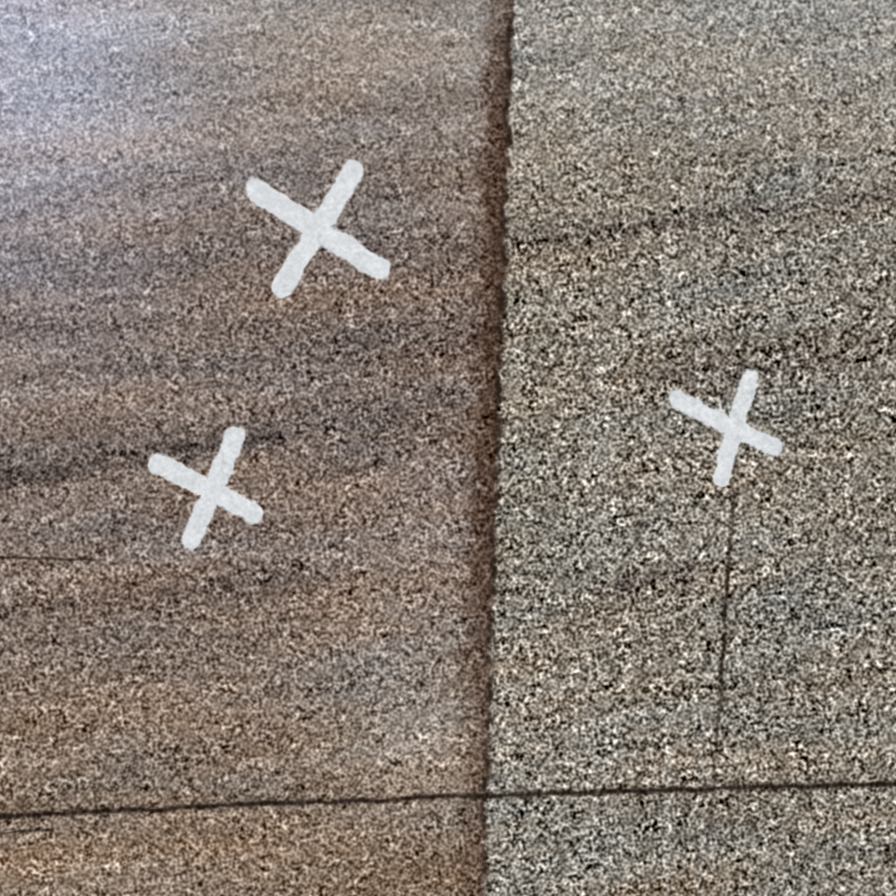
Reproduce this texture procedurally as a WebGL 1 fragment shader.

```glsl
precision highp float;
// Weathered timber: two rough boards meet at a dark vertical seam, crossed by
// thin cracks and carrying three painted white crosses. Layered gradient noise
// makes grain and grit; segment distances place stains, cracks and paint.

uniform vec2 u_resolution;

const vec3 BROWN_BOARD = vec3(0.500, 0.443, 0.408);
const vec3 GREY_BOARD = vec3(0.525, 0.497, 0.455);
const vec3 COOL_LIGHT = vec3(0.72, 0.73, 0.81);
const vec3 PALE_WEAR = vec3(0.66, 0.65, 0.63);
const vec3 WARM_TINT = vec3(0.036, 0.006, -0.020);
const vec3 SEAM_BROWN = vec3(0.285, 0.205, 0.160);
const vec3 CRACK_DARK = vec3(0.15, 0.115, 0.09);
const vec3 STAIN_DARK = vec3(0.29, 0.26, 0.25);
const vec3 PAINT = vec3(0.87, 0.885, 0.895);
const float GRIT_SCALE = 232.0;
const float GRIT_LEFT = 0.37;
const float GRIT_RIGHT = 0.51;
const float GRAIN_SLOPE = 0.10;
const float EDGE = 0.0022;

vec2 gradientAt(vec2 cell) {
  vec3 h = fract(vec3(cell.xyx) * vec3(0.1031, 0.1030, 0.0973));
  h += dot(h, h.yzx + 33.33);
  float angle = 6.28318 * fract((h.x + h.y) * h.z);
  return vec2(cos(angle), sin(angle));
}

// Gradient noise, roughly -0.7 to 0.7
float noise(vec2 p) {
  vec2 i = floor(p), f = fract(p);
  vec2 u = f * f * f * (f * (f * 6.0 - 15.0) + 10.0);
  vec2 e = vec2(1.0, 0.0);
  float low = mix(dot(gradientAt(i), f), dot(gradientAt(i + e), f - e), u.x);
  float high = mix(dot(gradientAt(i + e.yx), f - e.yx), dot(gradientAt(i + 1.0), f - 1.0), u.x);
  return mix(low, high, u.y);
}

float fbm(vec2 p) {
  float sum = 0.0, amp = 1.0;
  for (int i = 0; i < 4; i++) {
    sum += amp * noise(p);
    p = p * 2.03 + 17.3;
    amp *= 0.55;
  }
  return sum;
}

// Irregular grains: turned layers of unlike size, with uneven strength
float gritAt(vec2 uv) {
  vec2 p = mat2(0.8, 0.6, -0.6, 0.8) * uv * GRIT_SCALE;
  vec2 q = mat2(0.94, -0.34, 0.34, 0.94) * uv * GRIT_SCALE;
  float sum = noise(p) + 0.75 * noise(q * 0.63 + 40.0) + 0.5 * noise(uv * GRIT_SCALE * vec2(0.28, 0.45) + 9.0);
  float patchy = 1.0 + 0.8 * noise(q * 0.21 + 71.0);
  return sum * patchy;
}

float segment(vec2 p, vec2 a, vec2 b) {
  vec2 d = b - a;
  return length(p - a - d * clamp(dot(p - a, d) / dot(d, d), 0.0, 1.0));
}

float glow(float d, float width) { return exp(-d * d / (width * width)); }

float stain(vec2 p, vec2 a, vec2 b, float width) { return glow(segment(p, a, b), width); }

float crossMark(vec2 p, vec2 a, vec2 b, vec2 c, vec2 d, float radius) {
  return min(segment(p, a, b), segment(p, c, d)) - radius;
}

void main() {
  vec2 uv = gl_FragCoord.xy / u_resolution;
  float rough = fbm(uv * 42.0);
  vec2 bent = uv + 0.006 * vec2(noise(uv * 23.0), fbm(uv * vec2(9.0, 22.0) + 5.0));

  // Boards and broad light
  float seamX = mix(0.538, 0.570, uv.y) + 0.004 * noise(vec2(uv.y * 28.0, 3.0));
  float seam = uv.x - seamX + 0.006 * noise(uv * vec2(45.0, 95.0));
  float right = smoothstep(-0.004, 0.004, seam);
  vec3 color = mix(BROWN_BOARD, GREY_BOARD, right);
  color += vec3(0.025, 0.012, -0.015) * (1.0 - right) * (1.0 - smoothstep(0.0, 0.45, uv.y));
  color = mix(color, PALE_WEAR, 0.55 * smoothstep(0.72, 1.0, uv.y));
  color = mix(color, COOL_LIGHT, 0.80 * glow(length((uv - vec2(0.0, 1.0)) * vec2(1.0, 0.7)), 0.22));
  color = mix(color, PALE_WEAR, 0.42 * glow(length(uv - vec2(0.46, 0.21)), 0.11));

  // Long grain, rising gently to the right
  vec2 along = vec2(uv.x, uv.y - GRAIN_SLOPE * uv.x - 0.05 * uv.x * uv.x * right);
  color += 0.075 * fbm(along * vec2(3.2, 24.0) + 8.0 * right);
  color += 0.040 * fbm(along * vec2(14.0, 62.0) + 3.0);
  color += WARM_TINT * fbm(along * vec2(4.0, 15.0) + 31.0);
  color += 0.025 * fbm(uv * vec2(65.0, 3.0)) * (0.4 + right);

  // Dark stains in the grain
  float dark = 0.65 * stain(bent, vec2(-0.02, 0.462), vec2(0.31, 0.514), 0.010);
  dark += 0.35 * stain(bent, vec2(-0.02, 0.635), vec2(0.54, 0.628), 0.014);
  dark += 0.35 * stain(bent, vec2(0.0, 0.312), vec2(0.34, 0.362), 0.012);
  dark += 0.22 * stain(bent, vec2(0.0, 0.47), vec2(0.50, 0.56), 0.030);
  dark += 0.20 * stain(bent, vec2(0.05, 0.70), vec2(0.50, 0.72), 0.028);
  dark += 0.60 * stain(bent, vec2(0.68, 0.34), vec2(0.77, 0.363), 0.012);
  dark += 0.35 * stain(bent, vec2(0.57, 0.727), vec2(1.0, 0.785), 0.013);
  dark += 0.28 * stain(bent, vec2(0.74, 0.575), vec2(1.0, 0.61), 0.028);
  color = mix(color, STAIN_DARK, clamp(dark * (0.85 + 0.8 * rough), 0.0, 0.85));

  // Pale vertical wear on the grey board
  float wear = glow(uv.x - 0.745, 0.005) + glow(uv.x - 0.782, 0.004) + 0.9 * glow(uv.x - 0.665, 0.018);
  color = mix(color, PALE_WEAR, 0.40 * wear * smoothstep(-0.5, 0.4, noise(uv * vec2(12.0, 5.0))));

  // Fine grit
  float grit = gritAt(uv);
  float gritAmount = mix(GRIT_LEFT, GRIT_RIGHT, right) * mix(1.0, 0.65, smoothstep(0.6, 1.0, uv.y));
  gritAmount *= 1.0 - 0.25 * glow(length(uv - vec2(0.0, 0.7)), 0.3);
  color += grit * gritAmount * vec3(1.0, 0.99, 0.97);

  // Seam: soft brown shoulder with a narrow broken edge
  float shoulder = smoothstep(-0.040, -0.010, seam + 0.014 * rough) * (1.0 - smoothstep(-0.002, 0.006, seam));
  float depth = mix(0.42, 0.78, smoothstep(0.12, 0.45, uv.y)) * (1.0 - 0.3 * smoothstep(0.85, 1.0, uv.y));
  color = mix(color, SEAM_BROWN + 0.20 * grit, shoulder * depth);
  color = mix(color, CRACK_DARK, glow(seam, 0.0040) * clamp(0.52 + 1.1 * rough, 0.0, 0.92));

  // Cracks, broken along their length
  float longY = 0.089 + 0.050 * uv.x - 0.014 * uv.x * uv.x + 0.003 * fbm(vec2(uv.x * 25.0, 7.0));
  float crackWidth = 0.0034 * (1.0 + 0.7 * noise(vec2(uv.x * 38.0, 21.0)));
  float crack = (0.90 + 0.25 * rough) * glow(uv.y - longY, crackWidth);
  crack += 0.70 * stain(bent, vec2(-0.02, 0.378), vec2(0.105, 0.377), 0.0022);
  crack += 0.65 * stain(bent, vec2(-0.02, 0.072), vec2(0.055, 0.075), 0.0022);
  float splitX = mix(0.788, 0.842, uv.y / 0.78) + 0.003 * fbm(vec2(uv.y * 20.0, 2.0));
  float splitFade = (1.0 - smoothstep(0.72, 0.86, uv.y)) * (0.36 + 0.40 * glow(uv.y - 0.33, 0.12));
  crack += splitFade * (1.0 + 0.9 * rough) * glow(uv.x - splitX, 0.0025);
  crack += 0.15 * glow(uv.x - 0.118, 0.002) * smoothstep(0.25, 0.4, uv.y) * (1.0 - smoothstep(0.6, 0.85, uv.y));
  color = mix(color, CRACK_DARK + 0.08 * grit, clamp(crack, 0.0, 0.94));

  // Painted crosses with ragged edges
  float mark = crossMark(uv, vec2(0.285, 0.788), vec2(0.424, 0.700), vec2(0.394, 0.808), vec2(0.315, 0.680), 0.0125);
  mark = min(mark, crossMark(uv, vec2(0.176, 0.483), vec2(0.283, 0.428), vec2(0.262, 0.513), vec2(0.214, 0.398), 0.0115));
  mark = min(mark, crossMark(uv, vec2(0.756, 0.554), vec2(0.862, 0.501), vec2(0.837, 0.579), vec2(0.804, 0.467), 0.0098));
  mark += 0.0035 * rough;
  vec3 paint = PAINT + 0.05 * rough + 0.05 * grit;
  color = mix(color, paint, 0.97 * (1.0 - smoothstep(-EDGE, EDGE, mark)));

  gl_FragColor = vec4(clamp(color, 0.0, 1.0), 1.0);
}
```
